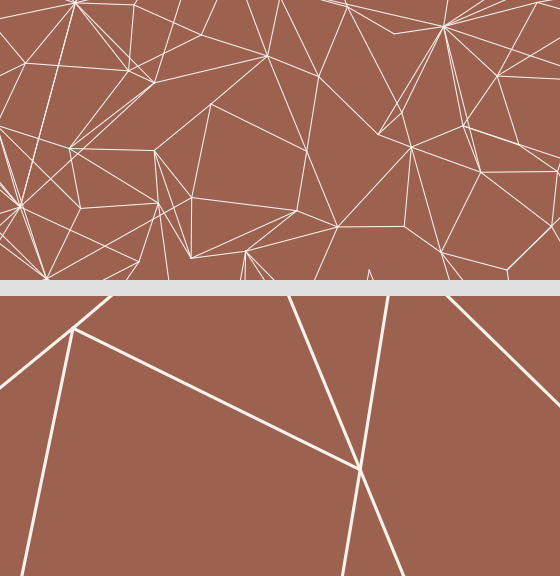
Top, the full canvas; bottom, a detail of the centre.
Give the GLSL for this background, as a WebGL 1 fragment shader.

```glsl
precision highp float;

// Irregular web of thin pale lines on a flat clay-brown ground.
// Jittered lattice nodes are joined to their neighbours, with some links left out;
// a few nodes act as hubs that throw a fan of long links across the web.

uniform vec2 u_resolution;

vec2 hash2(vec2 p) {
  return fract(sin(vec2(dot(p, vec2(127.1, 311.7)), dot(p, vec2(269.5, 183.3)))) * 43758.55);
}

vec2 node(vec2 cell) {
  return cell + 0.5 + 0.88 * (hash2(cell) - 0.5);
}

float segmentDistance(vec2 p, vec2 a, vec2 b) {
  vec2 ab = b - a;
  float t = clamp(dot(p - a, ab) / dot(ab, ab), 0.0, 1.0);
  return length(p - a - ab * t);
}

// Share of the ground left uncovered by the link between two cells' nodes
float linkGap(vec2 p, vec2 cellA, vec2 cellB, float pixel) {
  float halfWidth = 0.0078;
  float d = segmentDistance(p, node(cellA), node(cellB));
  return 1.0 - clamp(0.5 + (halfWidth - d) / pixel, 0.0, 1.0);
}

void main() {
  // Lattice space: about four cells per canvas height, tilted
  float cellsPerHeight = 4.2;
  float pixel = cellsPerHeight / u_resolution.y;
  float tilt = 0.33;
  mat2 turn = mat2(cos(tilt), sin(tilt), -sin(tilt), cos(tilt));
  vec2 p = turn * gl_FragCoord.xy * pixel + 17.0;
  vec2 home = floor(p);

  float gap = 1.0;
  for (int j = -3; j <= 3; j++) {
    for (int i = -3; i <= 3; i++) {
      vec2 cell = home + vec2(float(i), float(j));
      vec2 pick = hash2(cell + 41.3);
      vec2 keep = hash2(cell + 73.9);

      // Links to the neighbours: right, up and one of the two diagonals
      if (keep.x < 0.76) gap *= linkGap(p, cell, cell + vec2(1.0, 0.0), pixel);
      if (keep.y < 0.8) gap *= linkGap(p, cell, cell + vec2(0.0, 1.0), pixel);
      if (fract(keep.x + keep.y) < 0.78) {
        float flip = step(0.5, pick.x);
        gap *= linkGap(p, cell + vec2(flip, 0.0), cell + vec2(1.0 - flip, 1.0), pixel);
      }

      // Hubs: a fan of long links around the node
      if (pick.y < 0.075) {
        for (int k = 0; k < 6; k++) {
          float angle = 6.2832 * pick.x + 1.05 * float(k);
          vec2 reach = floor(2.6 * vec2(cos(angle), sin(angle)) + 0.5);
          gap *= linkGap(p, cell, cell + reach, pixel);
        }
      }
    }
  }

  vec3 ground = vec3(0.61, 0.385, 0.31);
  vec3 line = vec3(0.98, 0.95, 0.93);
  gl_FragColor = vec4(mix(line, ground, gap), 1.0);
}
```
